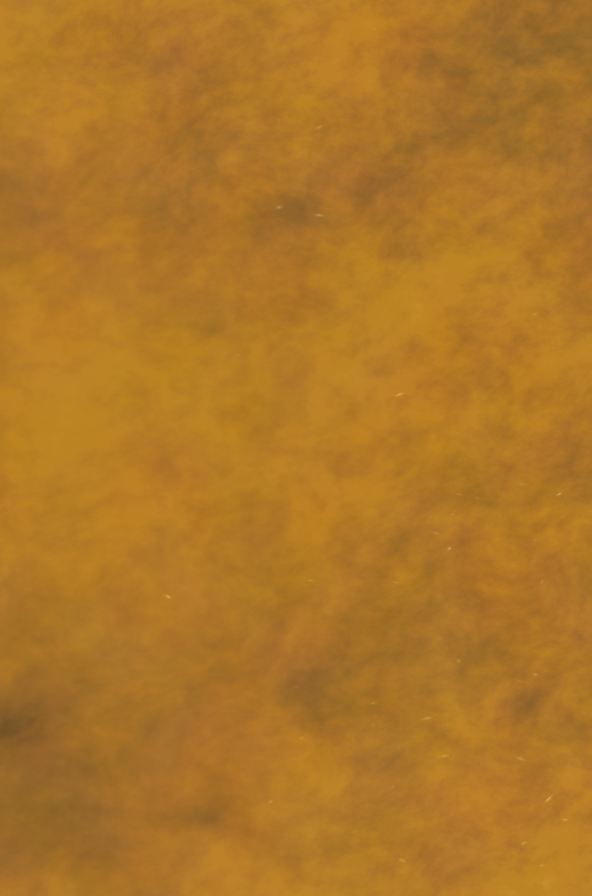
Give the GLSL for this texture, as a WebGL 1 fragment shader.

```glsl
precision highp float;
// Mottled amber surface: warped gradient noise in several octaves drives an
// ochre colour ramp. Soft dark stains, cloudy flecks and a few pale glints
// are scattered on top by jittered cells.
uniform vec2 u_resolution;

vec2 hash2(vec2 cell) {
  vec3 q = fract(cell.xyx * vec3(0.1031, 0.1030, 0.0973));
  q += dot(q, q.yzx + 33.33);
  return fract((q.xx + q.yz) * q.zy);
}

float gradientDot(vec2 cell, vec2 offset) {
  float angle = 6.2832 * hash2(cell + 57.0).x;
  return dot(vec2(cos(angle), sin(angle)), offset);
}

float gradientNoise(vec2 p) {
  vec2 i = floor(p), f = fract(p);
  vec2 u = f * f * f * (f * (f * 6.0 - 15.0) + 10.0);
  float low = mix(gradientDot(i, f), gradientDot(i + vec2(1, 0), f - vec2(1, 0)), u.x);
  float high = mix(gradientDot(i + vec2(0, 1), f - vec2(0, 1)),
                   gradientDot(i + vec2(1, 1), f - vec2(1, 1)), u.x);
  return mix(low, high, u.y);
}

float fbm(vec2 p, float gain) {
  float sum = 0.0, amplitude = 1.0;
  for (int k = 0; k < 5; k++) {
    sum += amplitude * gradientNoise(p);
    p = mat2(0.96, 0.28, -0.28, 0.96) * p * 2.03 + 17.3;
    amplitude *= gain;
  }
  return sum;
}

// Soft round stains, present in some cells only
float stains(vec2 p) {
  vec2 q = p * 7.0, base = floor(q);
  float sum = 0.0;
  for (int y = -1; y <= 1; y++)
    for (int x = -1; x <= 1; x++) {
      vec2 cell = base + vec2(x, y);
      vec2 spot = hash2(cell + 11.0), kind = hash2(cell + 83.0);
      vec2 d = (q - cell - 0.2 - 0.6 * spot) * vec2(0.85, 1.1);
      float radius = mix(0.12, 0.26, kind.y);
      sum += step(0.6, kind.x) * mix(0.4, 1.0, spot.y) * exp(-dot(d, d) / (radius * radius));
    }
  return sum;
}

// Tiny slanted flecks of light, denser where the density argument is high
float glints(vec2 p, float density) {
  vec2 q = p * 44.0, cell = floor(q);
  vec2 spot = hash2(cell + 5.0), kind = hash2(cell + 131.0);
  vec2 d = fract(q) - 0.3 - 0.4 * spot;
  float tilt = mix(-0.5, 0.7, kind.y);
  d = mat2(cos(tilt), -sin(tilt), sin(tilt), cos(tilt)) * d;
  d /= vec2(mix(0.08, 0.2, spot.x), 0.06);
  return step(1.0 - density, kind.x) * exp(-dot(d, d)) * mix(0.2, 1.0, spot.y * spot.y);
}

vec3 amberRamp(float tone) {
  vec3 c = mix(vec3(0.44, 0.32, 0.15), vec3(0.58, 0.40, 0.16), smoothstep(-0.7, 0.05, tone));
  c = mix(c, vec3(0.67, 0.45, 0.16), clamp(tone / 0.45, 0.0, 1.0));
  c = mix(c, vec3(0.74, 0.51, 0.15), clamp((tone - 0.45) / 0.45, 0.0, 1.0));
  return mix(c, vec3(0.80, 0.59, 0.20), smoothstep(0.95, 1.7, tone));
}

void main() {
  vec2 p = gl_FragCoord.xy / u_resolution.y;
  vec2 warp = vec2(gradientNoise(p * 9.0 + 3.0), gradientNoise(p * 9.0 + 41.0));
  vec2 w = p + 0.018 * warp;

  // Broad light and shade, brightest across the middle
  float tone = 0.60 + 0.18 * cos(11.5 * (p.y - 0.54 - 0.12 * (p.x - 0.33)));
  tone += 0.50 * fbm(w * vec2(4.2, 5.0) + 7.0, 0.66);
  tone -= 0.38 * smoothstep(0.3, 0.0, length(p - vec2(0.68, 0.98)));
  tone -= 0.38 * smoothstep(0.3, 0.0, length(p - vec2(0.0, 0.08)));

  // Cloudy flecks, sharper toward the right and the top
  float detail = smoothstep(0.1, 0.65, p.x + 0.35 * smoothstep(0.55, 1.0, p.y));
  vec2 slanted = mat2(0.95, -0.31, 0.31, 0.95) * w;
  tone += mix(0.20, 0.38, detail) * fbm(slanted * vec2(27.0, 36.0), 0.65);

  // Stains gather in the shaded bands above and below the middle
  float shade = smoothstep(0.08, 0.28, abs(p.y - 0.52));
  tone -= mix(0.25, 0.7, shade) * stains(w + 0.3);

  // Colour, drifting between rusty and olive
  vec3 color = amberRamp(tone);
  float drift = fbm(w * 6.0 + 29.0, 0.6);
  color += drift * vec3(-0.010, 0.014, -0.008);
  color.b += 0.03 * gradientNoise(w * 13.0 + 61.0) + 0.012 * shade - 0.010;

  float corner = smoothstep(0.6, 0.1, length((p - vec2(0.66, 0.14)) * vec2(1.3, 1.0)));
  color += vec3(0.17, 0.18, 0.15) * glints(w, 0.005 + 0.11 * corner);
  gl_FragColor = vec4(color, 1.0);
}
```
